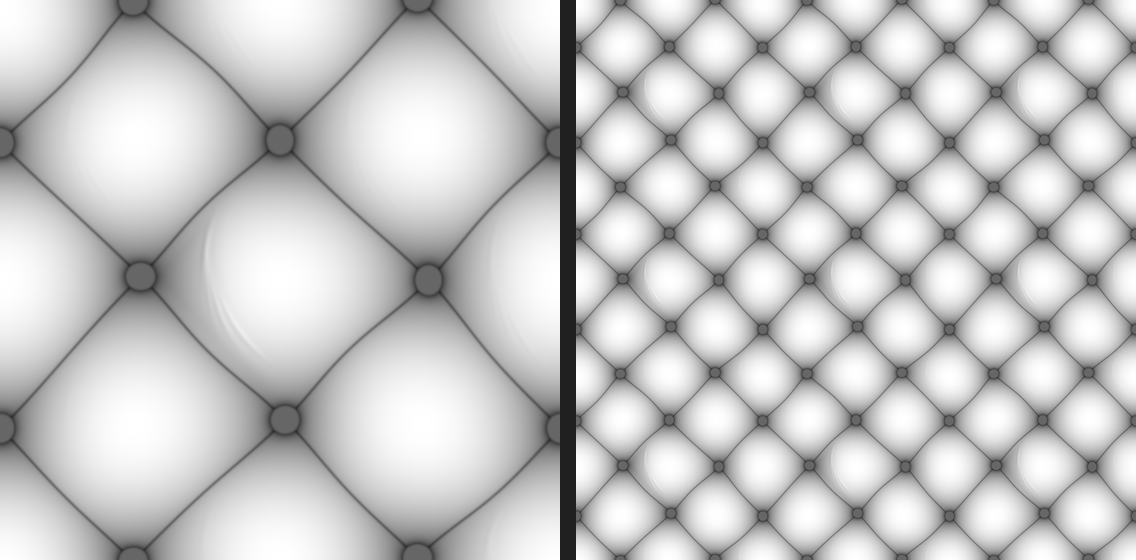
Left: one tile. Right: repeated 3 by 3.
This texture map is drawn by a WebGL 2 fragment shader. Its source:

```glsl
#version 300 es
precision highp float;

uniform vec2 u_resolution;
out vec4 fragColor;

const float PI = 3.14159265;
const float LATTICE_SCALE = 2.8284271; // lattice units per canvas unit
const float HALF_CELL = 0.1767767;     // pillow centre to seam, canvas units
const float BUTTON_RADIUS = 0.0272;
const vec3 LEATHER = vec3(1.0);
const vec3 BUTTON = vec3(0.40);
const vec3 BUTTON_RIM = vec3(0.27);

float hash(vec2 id, float seed) {
    return fract(sin(dot(id, vec2(12.9898, 78.233)) + seed) * 43758.5453);
}

float signedHash(vec2 id, float seed) {
    return hash(id, seed) * 2.0 - 1.0;
}

// Diagonal lattice: buttons at whole numbers, pillows between them
vec2 toLattice(vec2 p) {
    return 2.0 * vec2(p.x + p.y, p.x - p.y) - 0.5;
}

vec2 toCanvas(vec2 offset) {
    return 0.25 * vec2(offset.x + offset.y, offset.x - offset.y);
}

// Identical ids on opposite canvas edges
vec2 wrapId(vec2 id) {
    return mod(vec2(id.x + id.y, id.x - id.y), 4.0);
}

vec2 buttonShift(vec2 id, float amount) {
    vec2 w = wrapId(id);
    return amount * vec2(signedHash(w, 1.3), signedHash(w, 4.7));
}

float seamBow(vec2 id, float seed, float amount) {
    return amount * signedHash(wrapId(id), seed);
}

// Moves the buttons and bends the seams between them
vec2 warp(vec2 g, float shift, float bow) {
    vec2 id = floor(g), f = fract(g);
    vec2 s = f * f * (3.0 - 2.0 * f);
    vec2 ex = vec2(1.0, 0.0), ey = vec2(0.0, 1.0);
    vec2 low = mix(buttonShift(id, shift), buttonShift(id + ex, shift), s.x);
    vec2 high = mix(buttonShift(id + ey, shift), buttonShift(id + ex + ey, shift), s.x);
    vec2 arch = sin(PI * f);
    arch *= arch;
    vec2 bend = vec2(
        mix(seamBow(id, 2.1, bow), seamBow(id + ex, 2.1, bow), s.x) * arch.y,
        mix(seamBow(id, 6.4, bow), seamBow(id + ey, 6.4, bow), s.y) * arch.x);
    return g - mix(low, high, s.y) - bend;
}

float bell(float x, float width) {
    return exp(-x * x / (width * width));
}

// Round highlight falling off toward the seams
float pillow(vec2 p) {
    return 1.0 - 0.285 * pow(length(p) / HALF_CELL, 2.15);
}

// Shallow arcs pressed into one flank of a pillow
float folds(vec2 p, float seamDist) {
    float d = length(p - vec2(0.2, 0.04)) - 0.322;
    float flank = smoothstep(0.0, 0.03, seamDist) * (1.0 - smoothstep(-0.06, 0.0, p.x));
    float tone = -0.07 * smoothstep(-0.035, 0.03, d);
    for (int i = 0; i < 4; i++) {
        float k = float(i);
        float reach = bell(p.y + 0.09 - 0.045 * k, 0.06);
        float offset = d + 0.018 - 0.013 * k + 0.12 * (p.y + 0.05) * (k - 1.5);
        tone += reach * (0.045 * bell(offset, 0.005) - 0.035 * bell(offset - 0.007, 0.005));
    }
    return tone * flank;
}

float seamShade(float d) {
    return 1.0 - 0.30 * bell(d, 0.0028) - 0.10 * exp(-d / 0.010);
}

float buttonShadow(float d) {
    return 1.0 - 0.36 * exp(-max(d, 0.0) / 0.007) - 0.14 * exp(-max(d, 0.0) / 0.03);
}

void main() {
    vec2 uv = gl_FragCoord.xy / u_resolution;
    float pixel = 1.0 / min(u_resolution.x, u_resolution.y);
    vec2 g = warp(toLattice(uv), 0.034, 0.035);

    // Pillow
    vec2 cell = wrapId(floor(g));
    vec2 f = fract(g) - 0.5;
    vec2 p = toCanvas(f);
    float seamDist = (0.5 - max(abs(f.x), abs(f.y))) / LATTICE_SCALE;
    vec2 lean = 0.006 * vec2(signedHash(cell, 8.2), signedHash(cell, 3.6));
    float creased = 1.0 - step(0.5, distance(cell, vec2(0.0, 2.0)));
    float foldStrength = mix(0.3 * hash(cell, 5.9), 1.0, creased);
    float shade = pillow(p - lean) + foldStrength * folds(p, seamDist);

    // Button, slightly oval
    vec2 node = floor(g + 0.5);
    float oval = 1.0 + 0.06 * signedHash(wrapId(node), 9.1);
    float buttonDist = length(toCanvas(g - node) * vec2(oval, 1.0 / oval)) - BUTTON_RADIUS;
    shade *= seamShade(seamDist) * buttonShadow(buttonDist);

    vec3 cap = mix(BUTTON, BUTTON_RIM, bell(buttonDist, 0.003));
    float coverage = 1.0 - smoothstep(-pixel, pixel, buttonDist);
    vec3 color = mix(LEATHER * clamp(shade, 0.0, 1.0), cap, coverage);
    fragColor = vec4(color, 1.0);
}
```
